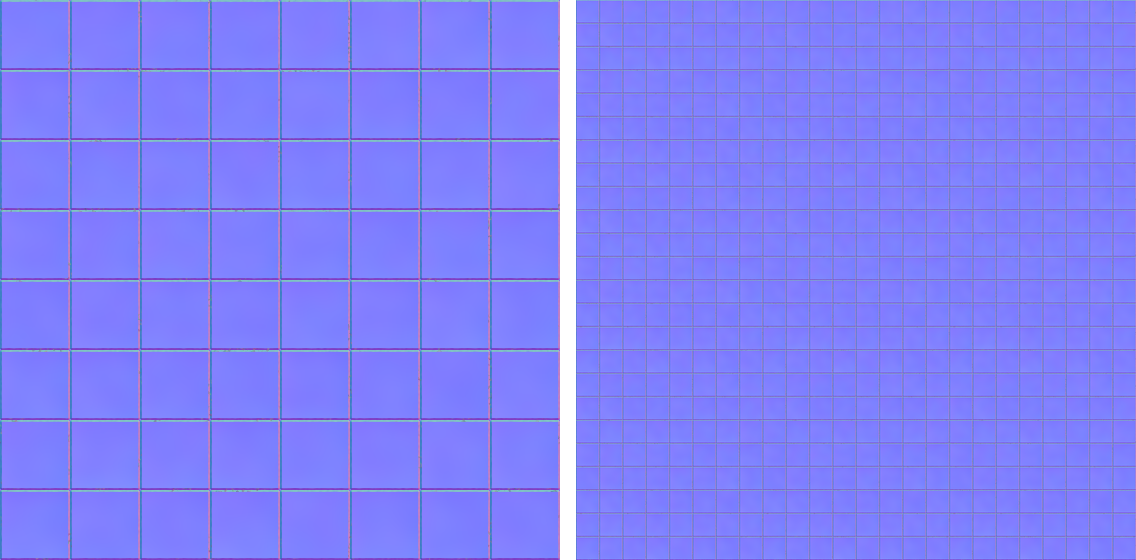
Left: one tile. Right: repeated 3 by 3.
Write a three.js fragment shader that draws this texture map.

```glsl
// Tangent-space normal map of a square tile wall, 8 by 8, with thin grooves.
// Each tile is a rounded box: its distance gives the bevel, its gradient the lean.
// Faces are slightly dished and uneven; wrapped gradient noise chips the edges.
varying vec2 vUv;

const float TILES = 8.0;
const float CORNER_RADIUS = 0.032;  // lengths are in tile widths
const float BEVEL_INNER = 0.018;
const float BEVEL_OUTER = 0.031;
const float GROUT_HALF = 0.006;
const vec2 BEVEL_NORMAL = vec2(0.52, 0.54);  // sideways and upward parts

vec2 hash2(vec2 p) {
  vec3 q = fract(vec3(p.xyx) * vec3(0.1031, 0.1030, 0.0973));
  q += dot(q, q.yzx + 33.33);
  return fract((q.xx + q.yz) * q.zy);
}

// Dot product of a lattice gradient with the offset from its corner.
float cornerGradient(vec2 cell, vec2 offset, float period) {
  float angle = 6.28318 * hash2(mod(cell, period) + 0.5).x;
  return dot(vec2(cos(angle), sin(angle)), offset);
}

// Gradient noise that wraps after a whole number of cells.
float gradientNoise(vec2 p, float period) {
  vec2 cell = floor(p);
  vec2 f = p - cell;
  vec2 w = f * f * f * (f * (f * 6.0 - 15.0) + 10.0);
  vec2 e = vec2(1.0, 0.0);
  float low = mix(cornerGradient(cell, f, period),
                  cornerGradient(cell + e.xy, f - e.xy, period), w.x);
  float high = mix(cornerGradient(cell + e.yx, f - e.yx, period),
                   cornerGradient(cell + e.xx, f - e.xx, period), w.x);
  return mix(low, high, w.y);
}

vec2 noisePair(vec2 uv, float period, vec2 shift) {
  vec2 p = uv * period + shift;
  return vec2(gradientNoise(p, period), gradientNoise(p + vec2(5.3, 9.7), period));
}

// Depth inside a rounded tile (x) and its outward direction (yz).
vec3 tileEdge(vec2 p, float radius) {
  vec2 q = abs(p) - (0.5 - radius);
  float outside = length(max(q, 0.0)) + min(max(q.x, q.y), 0.0);
  vec2 outward = sign(p) * normalize(max(q, 0.0) + 1e-5);
  return vec3(radius - outside, outward);
}

// Sideways lean of the face: a shallow dish, a tilt and soft unevenness.
vec2 faceLean(vec2 p, vec2 uv, vec2 id) {
  vec2 s = 2.0 * p;
  vec2 strength = 0.5 + hash2(id + 17.0);
  vec2 dish = -s * (0.015 + 0.05 * s * s) * strength;
  vec2 tilt = 0.025 * (hash2(id + 41.0) - 0.5);
  return dish + tilt + 0.05 * noisePair(uv, 16.0, 16.0 * hash2(id));
}

void main() {
  vec2 grid = vUv * TILES;
  vec2 id = mod(floor(grid), TILES);
  vec2 p = fract(grid) - 0.5;
  vec3 edge = tileEdge(p, CORNER_RADIUS);

  // Bevel coverage, with a slightly wavering outline.
  float depth = edge.x + 0.004 * gradientNoise(vUv * 96.0, 96.0);
  float insideGroove = 1.0 - smoothstep(BEVEL_INNER, BEVEL_OUTER, depth);
  float bevel = insideGroove * smoothstep(0.0, GROUT_HALF, edge.x);

  // Sparse chips, confined to worn stretches of the grooves.
  float worn = smoothstep(0.05, 0.3, gradientNoise(vUv * 20.0, 20.0));
  float chip = worn * smoothstep(0.05, 0.3, gradientNoise(vUv * 160.0, 160.0));
  vec2 rough = noisePair(vUv, 192.0, vec2(0.0));

  vec2 bevelLean = edge.yz * BEVEL_NORMAL.x * (1.0 - 0.45 * chip);
  bevelLean += rough * (0.08 + 0.4 * chip);
  vec3 bevelNormal = vec3(bevelLean, BEVEL_NORMAL.y - 0.25 * chip);

  vec2 lean = faceLean(p, vUv, id) * (1.0 - insideGroove);
  vec3 faceNormal = vec3(lean, sqrt(1.0 - dot(lean, lean)));
  vec3 groutNormal = vec3(0.15 * rough, 0.8);
  vec3 flatNormal = mix(faceNormal, groutNormal, insideGroove);

  vec3 normal = mix(flatNormal, bevelNormal, bevel);
  gl_FragColor = vec4(0.5 + 0.5 * normal, 1.0);
}
```
